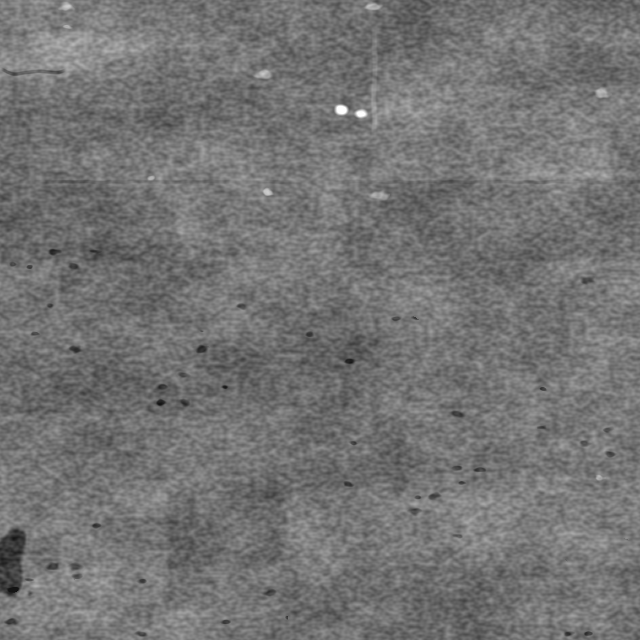
Give the GLSL for this texture, as a three.js fragment shader.

```glsl
// Weathered grey stone wall: faint blocks, horizontal grain, dark pits and pale chips.
#define BASE_GREY 0.442
#define ROW_HEIGHT 0.1193
#define BLOCK_WIDTH 0.21
#define BLOCK_CONTRAST 0.085
#define MOTTLE 0.085
#define GRAIN 0.125
#define PIT_DEPTH 0.22
#define CHIP_LIGHT 0.24
#define JOINT_DEPTH 0.10

varying vec2 vUv;

float hash(vec2 p) {
  vec3 q = fract(vec3(p.xyx) * 0.1031);
  q += dot(q, q.yzx + 33.33);
  return fract((q.x + q.y) * q.z);
}

vec2 gradientAt(vec2 cell) {
  float angle = 6.2832 * hash(cell + 17.0);
  return vec2(cos(angle), sin(angle));
}

float gradientNoise(vec2 p) {
  vec2 i = floor(p), f = p - i;
  vec2 u = f * f * f * (f * (f * 6.0 - 15.0) + 10.0);
  vec2 e = vec2(1.0, 0.0);
  float low = mix(dot(gradientAt(i), f), dot(gradientAt(i + e), f - e), u.x);
  float high = mix(dot(gradientAt(i + e.yx), f - e.yx), dot(gradientAt(i + 1.0), f - 1.0), u.x);
  return mix(low, high, u.y);
}

// Three octaves of uneven staining, wider than tall
float mottling(vec2 p) {
  float sum = 0.0, weight = 1.0;
  vec2 q = p * vec2(5.0, 8.0);
  for (int i = 0; i < 3; i++) {
    sum += weight * gradientNoise(q);
    q = q * 2.1 + 19.7;
    weight *= 0.9;
  }
  return sum;
}

// Tone of the blocks along one row, with softened ends
float rowTone(float x, float row) {
  float s = x / (BLOCK_WIDTH * (0.7 + 0.7 * hash(vec2(row, 3.0)))) + 9.0 * hash(vec2(row, 8.0));
  float block = floor(s);
  float blend = smoothstep(0.94, 1.0, s - block);
  return mix(hash(vec2(block, row)), hash(vec2(block + 1.0, row)), blend) - 0.5;
}

float blockTone(vec2 p) {
  float s = p.y / ROW_HEIGHT;
  float row = floor(s);
  return mix(rowTone(p.x, row), rowTone(p.x, row + 1.0), smoothstep(0.92, 1.0, s - row));
}

// Soft ragged flecks, at most one in each grid cell
float flecks(vec2 p, vec2 grid, float chance, float seed) {
  vec2 q = p * grid, cell = floor(q);
  vec2 key = cell + seed;
  vec2 center = 0.35 + 0.3 * vec2(hash(key + 5.0), hash(key + 11.0));
  float size = mix(0.16, 0.36, hash(key + 23.0));
  float d = length((q - cell - center) * vec2(1.0, 1.15));
  d += 0.18 * gradientNoise(p * vec2(90.0, 130.0) + seed);
  return step(hash(key), chance) * (1.0 - smoothstep(size * 0.4, size * 1.2, d));
}

float band(float x, float halfWidth) {
  return 1.0 - smoothstep(halfWidth * 0.4, halfWidth * 1.4, abs(x));
}

float within(float x, float a, float b, float soft) {
  return smoothstep(a - soft, a + soft, x) * (1.0 - smoothstep(b - soft, b + soft, x));
}

void main() {
  vec2 p = vUv;
  float wobble = gradientNoise(p * vec2(35.0, 28.0));
  vec2 warped = p + 0.006 * vec2(wobble, gradientNoise(p * 30.0 + 41.0));

  // Blocks, stains and fine grain
  float grey = BASE_GREY + BLOCK_CONTRAST * blockTone(warped) + MOTTLE * mottling(p);
  grey += GRAIN * gradientNoise(p * vec2(62.0, 105.0) + 7.0);
  grey += GRAIN * gradientNoise(p * vec2(118.0, 172.0) + 61.0);

  // Main course line, with a lighter slab and an upright joint above it
  float course = ROW_HEIGHT * 6.0;
  float wear = 0.6 + 0.9 * gradientNoise(vec2(p.x * 14.0, 2.5));
  grey -= JOINT_DEPTH * wear * band(p.y - course + 0.003 * wobble, 0.003);
  grey += 0.04 * within(warped.x, 0.58, 1.1, 0.006) * within(warped.y, course, 0.87, 0.01);
  grey += 0.08 * band(p.x - 0.585 - 0.003 * wobble, 0.004) * within(p.y, 0.79, 0.95, 0.02);

  // Pale wedge of plaster with a hairline crack
  float wedge = within(p.y + 0.006 * wobble, 0.875 + 0.9 * p.x * p.x, 0.945, 0.006);
  grey += 0.09 * wedge * (1.0 - smoothstep(0.12, 0.3, p.x));
  float crackLine = 0.893 + 0.018 * gradientNoise(vec2(p.x * 24.0, 6.3));
  grey -= 0.2 * band(p.y - crackLine, 0.003) * within(p.x, 0.005, 0.1, 0.006);

  // Clustered pits, denser low down, and one deep hollow
  float cluster = smoothstep(0.0, 0.4, gradientNoise(p * vec2(4.0, 6.0) + 13.0));
  float pitChance = (0.012 + 0.16 * cluster) * (1.0 - smoothstep(0.45, 0.75, p.y));
  grey -= PIT_DEPTH * flecks(p, vec2(30.0, 47.0), pitChance, 100.0);
  float hollow = length((p - vec2(0.014, 0.122)) / vec2(0.032, 0.058)) + 0.9 * wobble;
  grey -= 0.25 * (1.0 - smoothstep(0.65, 1.1, hollow));

  // Pale chips and a bright pair of specks
  grey += CHIP_LIGHT * flecks(p, vec2(23.0, 38.0), 0.012, 300.0);
  for (int i = 0; i < 2; i++) {
    vec2 speck = vec2(0.534 + 0.029 * float(i), 0.828 - 0.006 * float(i));
    float d = length((p - speck) * vec2(0.85, 1.15)) + 0.003 * wobble;
    grey += 0.6 * (1.0 - smoothstep(0.004, 0.011, d));
  }

  gl_FragColor = vec4(vec3(clamp(grey, 0.08, 1.0)), 1.0);
}
```
